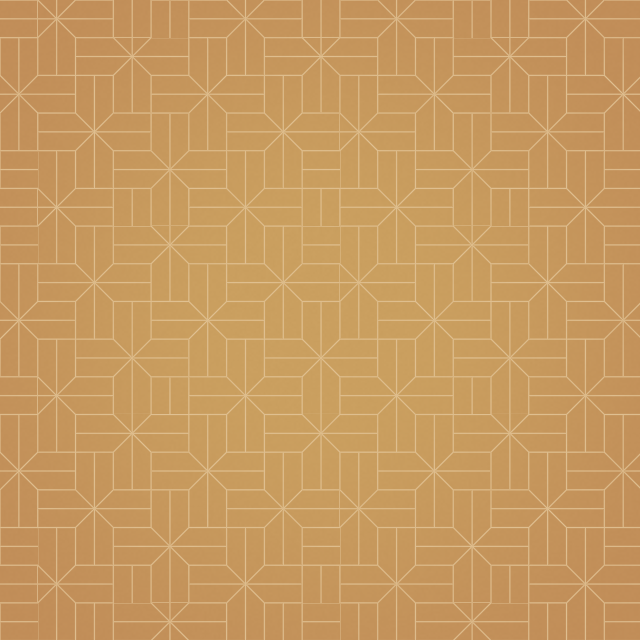
Reproduce this pattern procedurally as a Shadertoy shader.

```glsl
// Fine pale lines on warm ochre: interlocking plus-shaped cells, each with an
// eight-rayed star, on a skewed square lattice. The lattice is folded about
// off-centre seams, so neighbouring panels mirror and clip each other's cells.

const vec2  CANVAS_UNITS = vec2(33.89, 33.97); // grid units across and down
const vec2  PANEL        = vec2(16.0, 10.0);   // size of one mirrored panel
const vec2  SEAM         = vec2(2.0);          // where the first panel starts
const vec2  FIRST_STAR   = vec2(3.0, 1.0);
const vec2  STEP_A       = vec2(4.0, 2.0);     // lattice steps between stars
const vec2  STEP_B       = vec2(-2.0, 4.0);
const float ARM_LENGTH   = 3.0;
const float ARM_HALF     = 1.0;
const float LINE_HALF    = 0.030;
const float LINE_WEAR    = 0.16;
const float GRAIN        = 0.008;
const vec3  GROUND_MID   = vec3(0.792, 0.624, 0.373);
const vec3  GROUND_EDGE  = vec3(0.757, 0.555, 0.347);
const vec3  LINE_COLOUR  = vec3(0.885, 0.765, 0.585);

float hash(vec2 p) {
    return fract(sin(dot(p, vec2(127.1, 311.7))) * 43758.5453);
}

float valueNoise(vec2 p) {
    vec2 cell = floor(p), f = fract(p);
    f = f * f * (3.0 - 2.0 * f);
    return mix(mix(hash(cell), hash(cell + vec2(1, 0)), f.x),
               mix(hash(cell + vec2(0, 1)), hash(cell + vec2(1, 1)), f.x), f.y);
}

float segmentDistance(vec2 p, vec2 a, vec2 b) {
    vec2 ab = b - a;
    return length(p - a - ab * clamp(dot(p - a, ab) / dot(ab, ab), 0.0, 1.0));
}

// Mirrors every second panel; the reflection axis lies one unit inside the seam.
vec2 foldPanels(vec2 p) {
    vec2 q = mod(p - SEAM, 2.0 * PANEL) + SEAM;
    return mix(q, 2.0 * PANEL + SEAM - q, step(PANEL + SEAM, q));
}

// Distance to the lines of one plus cell, by its eightfold symmetry.
float plusDistance(vec2 p) {
    p = abs(p);
    if (p.y > p.x) p = p.yx;
    vec2 corner = vec2(ARM_HALF);
    vec2 tip = vec2(ARM_LENGTH, 0.0);
    vec2 shoulder = vec2(ARM_LENGTH, ARM_HALF);
    float rays = min(segmentDistance(p, vec2(0.0), tip),
                     segmentDistance(p, vec2(0.0), corner));
    float rim = min(segmentDistance(p, corner, shoulder),
                    segmentDistance(p, tip, shoulder));
    return min(rays, rim);
}

// Distance to the closest line among the neighbouring cells.
float latticeDistance(vec2 p) {
    p -= FIRST_STAR;
    vec2 nearest = round(vec2(dot(p, STEP_A), dot(p, STEP_B)) / dot(STEP_A, STEP_A));
    float d = 1e3;
    for (int j = -1; j <= 1; j++)
        for (int i = -1; i <= 1; i++) {
            vec2 id = nearest + vec2(i, j);
            d = min(d, plusDistance(p - id.x * STEP_A - id.y * STEP_B));
        }
    return d;
}

void mainImage(out vec4 fragColor, in vec2 fragCoord) {
    vec2 uv = fragCoord / iResolution.xy;
    vec2 p = vec2(uv.x, 1.0 - uv.y) * CANVAS_UNITS;
    float pixel = CANVAS_UNITS.y / min(iResolution.x, iResolution.y);

    // Ground: broad vignette with faint grain
    float vignette = smoothstep(0.12, 0.68, length(uv - 0.5));
    vec3 colour = mix(GROUND_MID, GROUND_EDGE, vignette);
    colour += GRAIN * (valueNoise(p * 8.0) - 0.5);

    // Lines: thin strokes, slightly uneven in strength
    float d = latticeDistance(foldPanels(p));
    float blur = 0.75 * pixel;
    float stroke = 1.0 - smoothstep(LINE_HALF - blur, LINE_HALF + blur, d);
    stroke *= 1.0 - LINE_WEAR * valueNoise(p * 0.8);
    colour = mix(colour, LINE_COLOUR, stroke);

    fragColor = vec4(colour, 1.0);
}
```
